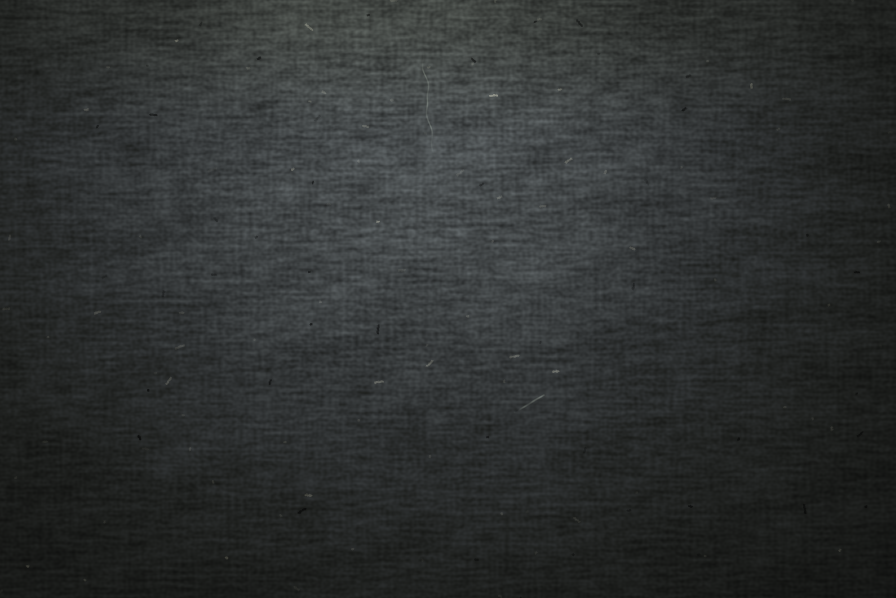
A Shadertoy shader for this texture:

```glsl
vec2 hash2(vec2 p) {
    vec3 q = fract(p.xyx * vec3(0.1031, 0.1030, 0.0973));
    q += dot(q, q.yzx + 33.33);
    return fract((q.xx + q.yz) * q.zy);
}

float gradientNoise(vec2 p) {
    vec2 cell = floor(p), f = fract(p);
    vec2 w = f * f * f * (f * (f * 6.0 - 15.0) + 10.0);
    float corner[4];
    for (int i = 0; i < 4; i++) {
        vec2 o = vec2(i & 1, i >> 1);
        float angle = 6.2832 * hash2(cell + o + 40.0).x;
        corner[i] = dot(vec2(cos(angle), sin(angle)), f - o);
    }
    return 1.4 * mix(mix(corner[0], corner[1], w.x), mix(corner[2], corner[3], w.x), w.y);
}

float fbm(vec2 p) {
    float sum = 0.0, amp = 0.5;
    for (int i = 0; i < 5; i++) {
        sum += amp * gradientNoise(p);
        p = p * 2.03 + 17.3;
        amp *= 0.62;
    }
    return sum;
}

float segmentDistance(vec2 p, vec2 a, vec2 b) {
    vec2 ab = b - a;
    return length(p - a - ab * clamp(dot(p - a, ab) / dot(ab, ab), 0.0, 1.0));
}

// One randomly turned fleck in some of the grid cells
float flecks(vec2 p, float density, float share, float seed) {
    vec2 cell = floor(p * density);
    vec2 pick = hash2(cell + seed);
    vec2 shape = hash2(cell + seed + 57.0);
    vec2 center = (cell + 0.25 + 0.5 * hash2(cell + seed + 91.0)) / density;
    float angle = 3.1416 * shape.x * shape.x;
    vec2 halfLength = vec2(cos(angle), sin(angle)) * mix(0.0005, 0.007, pow(shape.y, 3.0));
    float d = segmentDistance(p, center - halfLength, center + halfLength);
    d += 0.0012 * gradientNoise(p * 300.0);
    float mask = 1.0 - smoothstep(0.0005, 0.0015 + 1.0 / iResolution.y, d);
    return mask * step(pick.x, share) * mix(0.3, 1.0, pick.y);
}

void mainImage(out vec4 fragColor, in vec2 fragCoord) {
    vec2 uv = fragCoord / iResolution.xy;
    vec2 p = fragCoord / iResolution.y;

    // Soft pool of light, upper middle
    vec2 fromLight = (uv - vec2(0.46, 0.74)) / vec2(0.42, 0.55);
    float light = 0.083 + 0.222 * exp(-dot(fromLight, fromLight));

    // Worn, slightly rising streaks and broad blotches
    vec2 slanted = vec2(p.x, p.y - 0.16 * p.x);
    float wear = 0.20 * fbm(slanted * vec2(5.0, 17.0));
    wear += 0.12 * fbm(p * 3.5 + 8.0);
    wear += 0.13 * fbm(slanted * vec2(16.0, 60.0) + 31.0) * smoothstep(0.2, 1.0, uv.y);

    // Woven threads: strong across, faint upright, plus grain
    float weave = 0.22 * gradientNoise(p * vec2(24.0, 150.0));
    weave += 0.11 * gradientNoise(p * vec2(6.0, 118.0) + 5.0);
    weave += 0.10 * gradientNoise(p * vec2(140.0, 14.0) + 9.0);
    weave += 0.17 * gradientNoise(p * vec2(135.0, 165.0) + 3.0);
    light *= 1.0 + wear + weave;

    // Cool slate in the middle, greener in the dark and along the top
    float cool = smoothstep(0.09, 0.20, light) * (1.0 - 0.8 * smoothstep(0.75, 1.0, uv.y));
    vec3 color = light * mix(vec3(0.97, 1.03, 0.96), vec3(0.95, 1.01, 1.03), cool);

    // Pale and dark flecks
    float pale = flecks(p, 9.0, 0.28, 11.0) + 0.5 * flecks(p + 0.37, 17.0, 0.12, 73.0);
    color += vec3(0.27, 0.26, 0.22) * pale * (0.35 + 2.0 * light);
    color *= 1.0 - 0.6 * flecks(p + 0.61, 11.0, 0.22, 29.0);

    // Wavering hairline crack and a slanted scratch
    float pixel = 1.0 / iResolution.y;
    float crackX = 0.713 + 0.012 * gradientNoise(vec2(p.y * 24.0, 2.0)) - 0.10 * (p.y - 0.85);
    float crack = 1.0 - smoothstep(0.0, 0.0008 + pixel, abs(p.x - crackX));
    crack *= smoothstep(0.73, 0.80, p.y) * (1.0 - smoothstep(0.86, 0.92, p.y));
    crack *= 0.7 + 0.6 * gradientNoise(p * 50.0);
    vec2 wobble = p + 0.004 * gradientNoise(p * 35.0);
    float scratch = segmentDistance(wobble, vec2(0.86, 0.31), vec2(0.91, 0.34));
    scratch = 1.0 - smoothstep(0.0, 0.001 + pixel, scratch);
    scratch *= 0.5 + gradientNoise(p * 70.0);
    color += vec3(0.15, 0.16, 0.14) * (crack + scratch);

    fragColor = vec4(clamp(color, 0.0, 1.0), 1.0);
}
```
